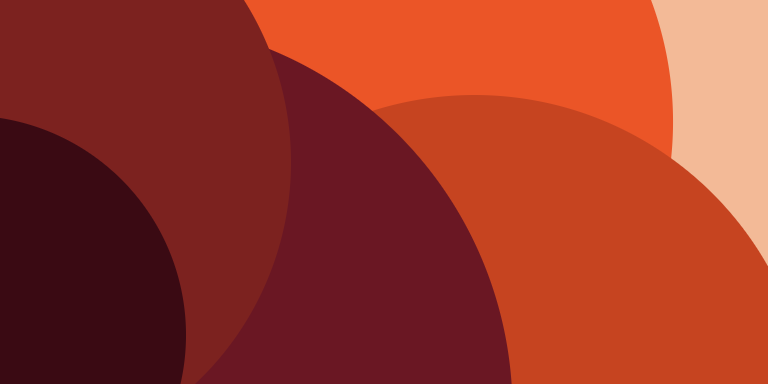
This background is drawn by a Shadertoy shader. Its source:

```glsl
// Flat overlapping discs in warm tones, stepping from peach down to dark wine.

// Colours, back to front
const vec3 PEACH  = vec3(0.953, 0.729, 0.592);
const vec3 ORANGE = vec3(0.922, 0.333, 0.153);
const vec3 RUST   = vec3(0.776, 0.267, 0.125);
const vec3 MAROON = vec3(0.416, 0.090, 0.137);
const vec3 BROWN  = vec3(0.486, 0.133, 0.122);
const vec3 WINE   = vec3(0.227, 0.039, 0.075);

// Discs as centre.xy and radius, in canvas heights
const vec3 ORANGE_DISC = vec3( 0.8464,  0.6828, 0.9063);
const vec3 RUST_DISC   = vec3( 1.2357, -0.1250, 0.8776);
const vec3 MAROON_DISC = vec3( 0.3180, -0.0693, 1.0167);
const vec3 BROWN_DISC  = vec3(-0.0333,  0.5771, 0.7911);
const vec3 WINE_DISC   = vec3(-0.0875,  0.1276, 0.5719);

// Width of the smoothed edge, in pixels
const float EDGE_PIXELS = 1.0;

// Lays one smooth-edged disc over the colour below it
vec3 layDisc(vec3 below, vec3 discColor, vec3 disc, vec2 point, float edge) {
    float dist = length(point - disc.xy) - disc.z;
    float coverage = clamp(0.5 - dist / edge, 0.0, 1.0);
    return mix(below, discColor, coverage);
}

void mainImage(out vec4 fragColor, in vec2 fragCoord) {
    vec2 point = fragCoord / iResolution.y;
    float edge = EDGE_PIXELS / iResolution.y;

    // Stack the discs from back to front
    vec3 color = PEACH;
    color = layDisc(color, ORANGE, ORANGE_DISC, point, edge);
    color = layDisc(color, RUST, RUST_DISC, point, edge);
    color = layDisc(color, MAROON, MAROON_DISC, point, edge);
    color = layDisc(color, BROWN, BROWN_DISC, point, edge);
    color = layDisc(color, WINE, WINE_DISC, point, edge);

    fragColor = vec4(color, 1.0);
}
```
